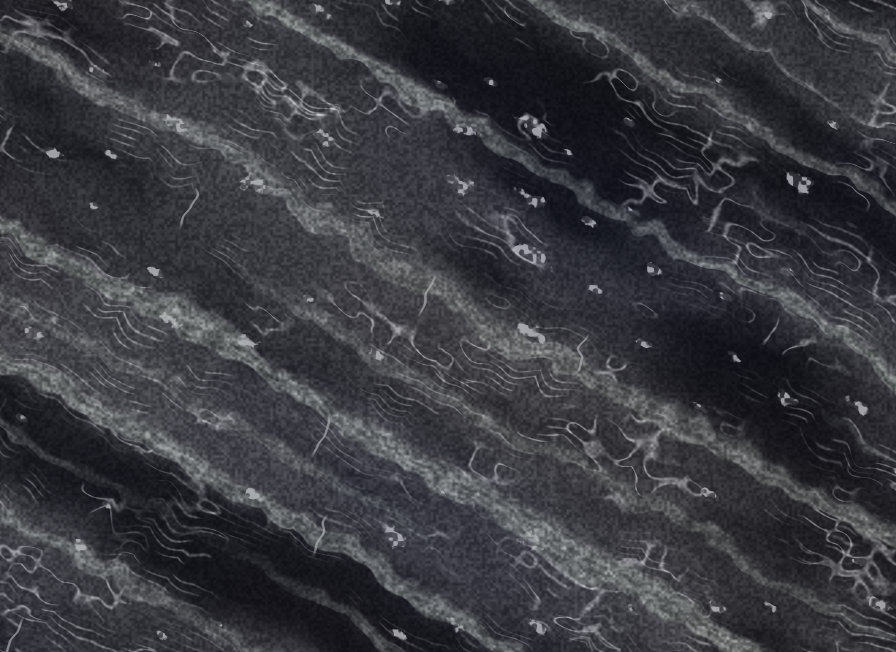
A WebGL 1 fragment shader for this texture:

```glsl
precision highp float;
// Black marble with slanted, crinkled grey veins, fine laminations and white flecks.

uniform vec2 u_resolution;

#define TILT 0.52          // downward slope of the veins, radians
#define VEIN_START 0.19    // lowest vein, measured across the veins
#define VEIN_GAP 0.215     // distance between main veins
#define VEIN_LIGHT 0.43    // brightness of a vein core
#define LINE_COUNT 80.0    // laminations per canvas height
#define LINE_LIGHT 0.25
#define FLECK_CELL 0.105
#define FLECK_SHARE 0.5
#define ROCK_DARK 0.075
#define ROCK_PALE 0.225
#define GRAIN 0.55

float hash(vec2 p) {
  vec3 q = fract(p.xyx * 0.1031);
  q += dot(q, q.yzx + 33.33);
  return fract((q.x + q.y) * q.z);
}

float noise(vec2 p) {
  vec2 i = floor(p), f = fract(p);
  f = f * f * (3.0 - 2.0 * f);
  return mix(mix(hash(i), hash(i + vec2(1, 0)), f.x),
             mix(hash(i + vec2(0, 1)), hash(i + vec2(1, 1)), f.x), f.y);
}

float fbm(vec2 p) {
  float sum = 0.0, amp = 0.53;
  for (int i = 0; i < 4; i++) {
    sum += amp * noise(p);
    p = p * 2.03 + 17.3;
    amp *= 0.5;
  }
  return sum;
}

// Veins at even steps, faint ones between: x = core, y = surrounding haze
vec2 veins(vec2 q) {
  vec2 result = vec2(0.0);
  float ragged = (noise(q * vec2(42.0, 60.0)) - 0.5) * 0.012;
  for (int i = 0; i < 14; i++) {
    float k = float(i) * 0.5;
    float isMain = step(fract(k), 0.25);
    float swell = exp(-0.3 * (k - 2.0) * (k - 2.0));
    float center = VEIN_START + VEIN_GAP * k - 0.05 * swell * swell * swell;
    float width = (0.009 + 0.015 * swell) * mix(0.65, 1.3, noise(vec2(q.x * 4.0 + 9.0, k * 5.3)));
    width *= mix(0.6, 1.0, isMain);
    float presence = smoothstep(0.25, 0.7, noise(vec2(q.x * 2.3 + k * 7.0, k * 3.1 + 4.0)));
    float strength = mix(0.5 * presence, max(mix(0.5, 0.95, presence), swell), isMain);
    float d = q.y - center + ragged;
    float core = smoothstep(-width, -0.7 * width, d) * (1.0 - smoothstep(0.3 * width, 1.35 * width, d));
    result.x = max(result.x, core * strength);
    result.y += strength * exp(-abs(d) / (width * 1.8));
  }
  return result;
}

// Scattered crystal clusters and a few short upright cracks
float flecks(vec2 p, vec2 along) {
  float light = 0.0;
  vec2 cell = floor(p / FLECK_CELL);
  float rough = fbm(p * 65.0);
  float shards = smoothstep(0.38, 0.66, noise(p * 150.0 + 5.0));
  for (int y = -1; y <= 1; y++) {
    for (int x = -1; x <= 1; x++) {
      vec2 id = cell + vec2(x, y);
      float pick = hash(id + 3.7);
      vec2 spot = vec2(hash(id + 11.1), hash(id + 27.9));
      vec2 d = p - (id + 0.15 + 0.7 * spot) * FLECK_CELL;
      vec2 local = vec2(dot(d, along), dot(d, vec2(-along.y, along.x)));
      float size = mix(0.005, 0.017, spot.x * spot.y + 0.2 * pick);
      float r = length(local * vec2(0.6, 1.3)) / size + (rough - 0.5) * 2.6;
      float cluster = (1.0 - smoothstep(0.6, 1.1, r)) * mix(0.2, 1.0, shards);
      light = max(light, cluster * step(pick, FLECK_SHARE));
      float bend = d.x - 0.35 * d.y + (noise(vec2(p.y * 60.0, pick * 90.0)) - 0.5) * 0.014;
      float crack = (1.0 - smoothstep(0.0008, 0.003, abs(bend)))
                  * (1.0 - smoothstep(0.02, 0.035, abs(d.y)));
      light = max(light, 0.75 * crack * step(0.93, pick));
    }
  }
  return light;
}

void main() {
  vec2 p = gl_FragCoord.xy / u_resolution.y;
  vec2 along = vec2(cos(TILT), -sin(TILT));
  vec2 q = vec2(dot(p, along), dot(p, vec2(-along.y, along.x)));

  // Slow drift and small pointed folds bend every layer together
  q.y += (fbm(q * 2.6 + 8.0) - 0.5) * 0.075;
  q.y += (abs(noise(q * vec2(15.0, 8.0) + 31.0) - 0.5) - 0.22) * 0.035;
  q.y += (noise(q * vec2(34.0, 20.0) + 51.0) - 0.5) * 0.011;

  // Cloudy dark rock
  float cloud = fbm(q * vec2(2.3, 6.5) + 3.0);
  float light = mix(ROCK_DARK, ROCK_PALE, smoothstep(0.32, 0.7, cloud));

  // Broken laminations and wormy white threads
  float phase = q.y * LINE_COUNT + 3.5 * fbm(q * vec2(6.0, 10.0) + 40.0);
  float ridge = 1.0 - abs(fract(phase) * 2.0 - 1.0);
  float zone = smoothstep(0.38, 0.72, noise(q * vec2(6.0, 13.0) + 70.0));
  float dashes = smoothstep(0.35, 0.7, noise(q * vec2(26.0, 75.0) + 90.0));
  light += LINE_LIGHT * smoothstep(0.55, 1.0, ridge) * zone * dashes;
  float thread = 1.0 - smoothstep(0.0, 0.11, abs(noise(q * vec2(30.0, 62.0) + 15.0) - 0.5));
  light += 0.3 * thread * smoothstep(0.6, 0.85, noise(q * vec2(10.0, 19.0) + 22.0));

  // Veins with parallel layers inside
  vec2 vein = veins(q);
  float layers = 0.5 + 0.5 * sin(6.2832 * phase);
  float mottle = fbm(q * vec2(60.0, 95.0));
  light += 0.1 * min(vein.y, 1.2) * mix(0.5, 1.5, mottle);
  float veinLight = VEIN_LIGHT + 0.09 * (layers - 0.5) + 0.38 * (mottle - 0.5);
  light = mix(light, veinLight, vein.x * 0.92);

  // Fine grain, then bright flecks
  light *= 1.0 + GRAIN * (noise(p * 240.0) - 0.5);
  light = mix(light, 0.72, 0.85 * flecks(p, along));

  // Cool tint, bluer in the haze and greener in the veins
  float hazeTone = noise(q * vec2(2.0, 4.0) + 60.0) - 0.5;
  vec3 tint = vec3(-0.006, -0.004, 0.024) + hazeTone * vec3(-0.012, -0.002, 0.026);
  tint += vein.x * vec3(-0.002, 0.01, -0.012);
  gl_FragColor = vec4(clamp(light + tint, 0.0, 1.0), 1.0);
}
```
